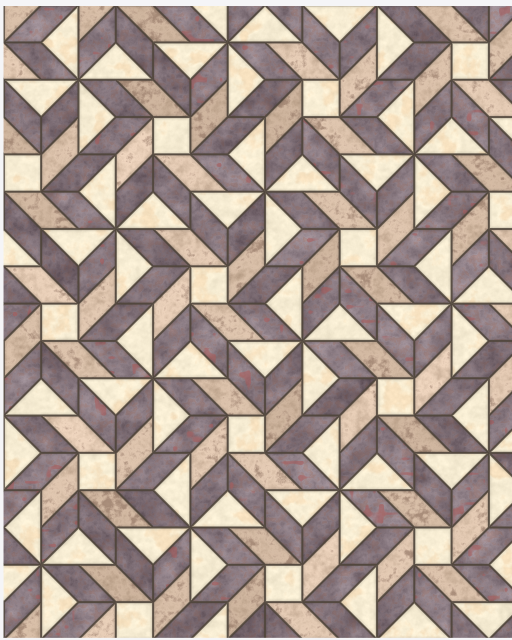
This pattern is drawn by a WebGL 2 fragment shader. Its source:

```glsl
#version 300 es
precision highp float;
// Draws a worn stone mosaic of pinwheel triangles, chevrons, slanted tiles and squares.
uniform vec2 u_resolution;
out vec4 fragColor;

const float UNIT = 0.0583;                  // grid step, in canvas heights
const vec2 STAR_ORIGIN = vec2(0.4141, 0.2995);
const vec2 STEP_U = vec2(4.0, -1.0);        // lattice of star points, in grid steps
const vec2 STEP_V = vec2(1.0, 4.0);
const float GROUT_HALF_WIDTH = 0.027;

const float CREAM = 0.0;
const float SLATE = 1.0;
const float SAND = 2.0;

const vec3 CREAM_COLOR = vec3(0.98, 0.94, 0.84);
const vec3 SLATE_COLOR = vec3(0.54, 0.48, 0.51);
const vec3 SAND_COLOR = vec3(0.87, 0.77, 0.68);
const vec3 BROWN_STAIN = vec3(0.56, 0.45, 0.38);
const vec3 RED_FLECK = vec3(0.66, 0.36, 0.36);
const vec3 GROUT_COLOR = vec3(0.31, 0.27, 0.23);
const vec3 MARGIN_COLOR = vec3(0.96, 0.96, 0.97);

struct Tile { float depth; float kind; float seed; };

float hash(vec2 p) {
    return fract(sin(dot(p, vec2(127.1, 311.7))) * 43758.5453);
}

float noise(vec2 p) {
    vec2 i = floor(p);
    vec2 f = fract(p);
    f = f * f * (3.0 - 2.0 * f);
    return mix(mix(hash(i), hash(i + vec2(1, 0)), f.x),
               mix(hash(i + vec2(0, 1)), hash(i + vec2(1, 1)), f.x), f.y);
}

float fbm(vec2 p) {
    float sum = 0.0;
    float gain = 0.5;
    for (int i = 0; i < 4; i++) {
        sum += gain * noise(p);
        p = mat2(1.6, 1.2, -1.2, 1.6) * p + 3.7;
        gain *= 0.5;
    }
    return sum / 0.9375;
}

float cross2(vec2 a, vec2 b) { return a.x * b.y - a.y * b.x; }

// Depths are distances to the nearest edge, positive inside.
float slantDepth(vec2 p, vec2 corner, vec2 a, vec2 b) {
    float area = cross2(a, b);
    float s = cross2(p - corner, b) / area;
    float t = cross2(a, p - corner) / area;
    return abs(area) * min(min(s, 1.0 - s) / length(b), min(t, 1.0 - t) / length(a));
}

float triangleDepth(vec2 p) {
    return min(-p.y, (1.0 + p.y - abs(p.x - 1.0)) * 0.7071);
}

void keepDeepest(inout Tile best, float depth, float kind, float seed) {
    if (depth > best.depth) best = Tile(depth, kind, seed);
}

// Finds the tile under p, trying four turns about each nearby star point.
Tile findTile(vec2 p) {
    Tile best = Tile(-1e3, CREAM, 0.0);
    vec2 cell = round(vec2(dot(p, STEP_U), dot(p, STEP_V)) / 17.0);
    for (int j = -1; j <= 1; j++)
    for (int i = -1; i <= 1; i++) {
        vec2 id = cell + vec2(i, j);
        vec2 q = p - id.x * STEP_U - id.y * STEP_V;
        float squareSeed = hash(id + 41.3);
        keepDeepest(best, slantDepth(q, vec2(2, 1), vec2(1, 0), vec2(0, 1)), CREAM, squareSeed);
        for (int turn = 0; turn < 4; turn++) {
            float seed = hash(id + 0.23 * float(turn));
            keepDeepest(best, triangleDepth(q), CREAM, seed);
            keepDeepest(best, slantDepth(q, vec2(0), vec2(1, -1), vec2(0, -1)), SLATE, fract(seed + 0.37));
            keepDeepest(best, slantDepth(q, vec2(1, -1), vec2(1, 1), vec2(0, -1)), SLATE, fract(seed + 0.71));
            keepDeepest(best, slantDepth(q, vec2(1, 0), vec2(1, 0), vec2(1, 1)), SAND, fract(seed + 0.53));
            q = vec2(-q.y, q.x);
        }
    }
    return best;
}

// Mottled stone, shifted by the seed so that every tile differs.
vec3 stoneColor(vec2 p, float kind, float seed) {
    vec2 q = p + seed * vec2(37.0, 61.0);
    float cloud = fbm(q * 2.6);
    float grain = fbm(q * 9.0 + 17.0);
    float shade = 0.25 * (cloud - 0.5) + 0.17 * (grain - 0.5);
    if (kind == CREAM) {
        vec3 warm = CREAM_COLOR * vec3(0.96, 0.91, 0.86);
        return mix(CREAM_COLOR, warm, smoothstep(0.5, 0.75, cloud)) + 0.45 * shade;
    }
    if (kind == SAND) {
        float stain = smoothstep(0.5, 0.78, 0.55 * cloud + 0.45 * grain + 0.14 * (seed - 0.4));
        return mix(SAND_COLOR + shade + 0.08 * (0.5 - seed), BROWN_STAIN, 0.75 * stain);
    }
    vec3 slate = SLATE_COLOR + shade + 0.09 * (seed - 0.5);
    slate = mix(slate, slate * vec3(0.94, 0.86, 0.82), smoothstep(0.45, 0.75, grain));
    float fleck = smoothstep(0.78, 0.9, noise(q * 5.0 + 9.0)) * step(0.6, seed);
    return mix(slate, RED_FLECK, 0.6 * fleck);
}

void main() {
    vec2 uv = vec2(gl_FragCoord.x, u_resolution.y - gl_FragCoord.y) / u_resolution.y;
    vec2 p = (uv - STAR_ORIGIN) / UNIT;
    float pixel = 1.0 / u_resolution.y;
    float blur = 0.75 * pixel / UNIT;
    Tile tile = findTile(p);
    vec3 color = stoneColor(p, tile.kind, tile.seed);
    color *= mix(0.9, 1.0, smoothstep(0.0, 0.12, tile.depth));
    float grout = 1.0 - smoothstep(GROUT_HALF_WIDTH - blur, GROUT_HALF_WIDTH + blur, tile.depth);
    color = mix(color, GROUT_COLOR, 0.92 * grout);
    // Pale margin at the left, top and bottom
    float inset = min(uv.x - 0.0055, min(uv.y - 0.0095, 0.9965 - uv.y));
    color = mix(MARGIN_COLOR, color, smoothstep(-0.5 * pixel, 0.5 * pixel, inset));
    fragColor = vec4(clamp(color, 0.0, 1.0), 1.0);
}
```
